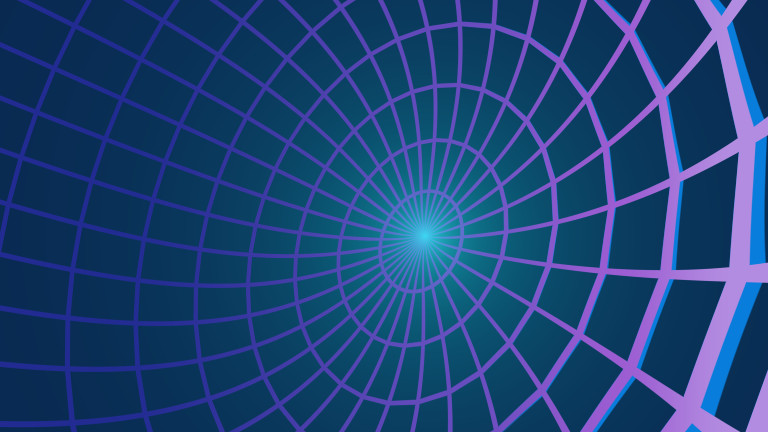
Write a Shadertoy shader that draws this background.

```glsl
#define SPOKES 32.0
#define SPOKE_SHIFT 0.66
#define NEAR_ANGLE -0.51
#define TUBE_CENTER vec2(0.083, -0.060)
#define TUBE_DRIFT vec2(0.00144, -0.0006)
#define APEX vec2(0.095, -0.046)
#define RING_STEP 0.0949
#define RING_GROWTH 0.00065
#define NEAR_SIZE 1.31

const float TAU = 6.2831853;

// Center of the ring at a given depth; the innermost part leans to the apex
vec2 ringCenter(float n) {
    return TUBE_CENTER + TUBE_DRIFT * n * n + (APEX - TUBE_CENTER) * exp(-2.0 * n);
}

float ringRadius(float n) {
    return n * (RING_STEP + RING_GROWTH * n * n);
}

float radiusSlope(float n) {
    return RING_STEP + 3.0 * RING_GROWTH * n * n;
}

// Turns the tilted ellipses into circles
vec2 unskew(vec2 v) {
    return vec2(v.x, 0.835 * v.y - 0.204 * v.x);
}

// Newton steps for the ring number that passes through p
float ringNumber(vec2 p) {
    float n = length(unskew(p - TUBE_CENTER)) / (RING_STEP * 1.2);
    for (int i = 0; i < 9; i++) {
        float error = length(unskew(p - ringCenter(n))) - ringRadius(n);
        n = max(n + error / radiusSlope(n), 0.0);
    }
    return n;
}

float cover(float d, float halfWidth, float pixel) {
    return 1.0 - smoothstep(-0.7 * pixel, 0.7 * pixel, abs(d) - halfWidth);
}

vec3 backdrop(float d) {
    return vec3(0.035, 0.150, 0.310) + vec3(0.01, 0.38, 0.28) * exp(-d / 0.32);
}

vec3 barColor(float x) {
    vec3 c = mix(vec3(0.13, 0.17, 0.57), vec3(0.40, 0.29, 0.74), smoothstep(-0.65, 0.20, x));
    c = mix(c, vec3(0.61, 0.36, 0.82), smoothstep(0.15, 0.56, x));
    return mix(c, vec3(0.70, 0.55, 0.88), smoothstep(0.53, 0.82, x));
}

void mainImage(out vec4 fragColor, in vec2 fragCoord) {
    float pixel = 1.0 / iResolution.y;
    vec2 p = (fragCoord - 0.5 * iResolution.xy) * pixel;
    float glowDist = length(p - APEX);

    // Tube coordinates: depth n and angle around the wall
    float n = ringNumber(p);
    vec2 q = unskew(p - ringCenter(n));
    float radius = max(length(q), 1e-5);
    vec2 dir = q / radius;

    // Perspective spreads the spokes on the near side
    float spread = 1.2 + 0.02 * n * n;
    float halfAngle = 0.5 * (atan(q.y, q.x) - NEAR_ANGLE);
    float sn = sin(halfAngle), cs = cos(halfAngle);
    float wallAngle = 2.0 * atan(sn, spread * cs);
    float stretch = spread * cs * cs + sn * sn / spread;
    float facet = TAU / SPOKES * stretch;
    float cell = fract(wallAngle * SPOKES / TAU - SPOKE_SHIFT);

    // Straight facets between the spokes
    float bend = cos((cell - 0.5) * facet) / cos(0.5 * facet);
    float ringPos = n + (bend - 1.0) * radius / radiusSlope(n);

    // Distances in canvas units
    float radialScale = length(vec2(dir.x - 0.204 * dir.y, 0.835 * dir.y));
    float angularScale = length(vec2(dir.y + 0.204 * dir.x, 0.835 * dir.x));
    float ringId = floor(ringPos + 0.5);
    float ringDist = (ringPos - ringId) * radiusSlope(n) / radialScale;
    float spokeDist = (0.5 - abs(cell - 0.5)) * facet * radius / angularScale;

    // Bars thicken towards the viewer
    float closeness = radius * stretch;
    float nearness = pow(closeness / NEAR_SIZE, 3.0);
    float halfWidth = 0.0039 + 0.004 * closeness + 0.0104 * nearness;
    float sideWidth = 0.020 * nearness;
    float spokeWidth = halfWidth * mix(0.35, 0.9, smoothstep(0.0, 0.14, radius));
    float hasRing = step(0.5, ringId);
    float ring = hasRing * cover(ringDist, halfWidth, pixel);
    float side = hasRing * cover(ringDist - 0.5 * sideWidth, halfWidth + 0.5 * sideWidth, pixel);
    side *= smoothstep(0.15, 0.40, p.x);
    float spoke = cover(spokeDist, spokeWidth, pixel);

    // Layers: backdrop, blue sides, bars, glow
    vec3 color = backdrop(glowDist);
    vec3 bars = barColor(p.x) + vec3(0.0, 0.16, 0.08) * exp(-glowDist / 0.12);
    color = mix(color, vec3(0.03, 0.49, 0.86), side);
    color = mix(color, bars, max(ring, spoke));
    color = mix(color, vec3(0.22, 0.87, 0.95), 0.95 * exp(-glowDist / 0.045));
    fragColor = vec4(color, 1.0);
}
```
